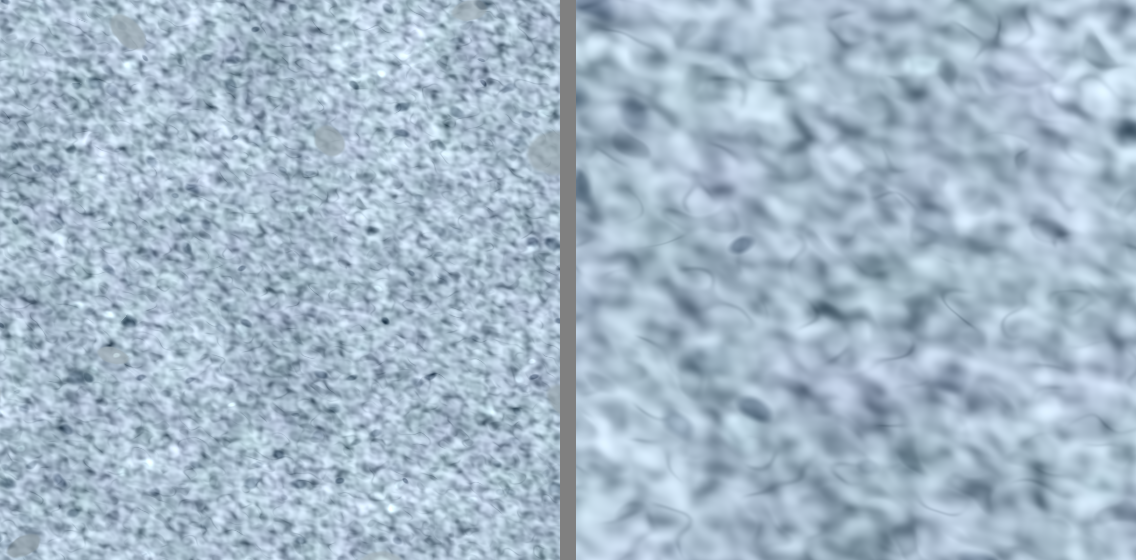
Left, the full canvas; right, a detail of the centre.
This texture is drawn by a Shadertoy shader. Its source:

```glsl
// Pale blue-grey granular stone with dark crevices, specks and a few smooth pebbles.

#define GRAIN_SCALE vec2(42.0, 56.0)  // main grains across the canvas, wider than tall
#define FINE_SCALE vec2(78.0, 98.0)   // small grit between the grains
#define GRAIN_CONTRAST 0.36
#define FINE_CONTRAST 0.24
#define BROAD_CONTRAST 0.15           // slow light and dark areas
#define CREVICE_DEPTH 0.09
#define SLOPE 0.2                     // downward lean of the grain towards the right
#define BASE_TONE 0.678
#define STONE_TINT vec3(0.0, 0.078, 0.145)
#define PEBBLE_COLOR vec3(0.585, 0.640, 0.670)
#define SPECK_DEPTH 0.26
#define GLINT_GAIN 0.14

vec2 hash22(vec2 p) {
    vec3 q = fract(p.xyx * vec3(0.1031, 0.1030, 0.0973));
    q += dot(q, q.yzx + 33.33);
    return fract((q.xx + q.yz) * q.zy);
}

float cornerSlope(vec2 cell, vec2 corner, vec2 f) {
    return dot(hash22(cell + corner + 157.0) * 2.0 - 1.0, f - corner);
}

// Gradient noise, centred on zero
float noise(vec2 p) {
    vec2 cell = floor(p), f = fract(p);
    vec2 w = f * f * f * (f * (f * 6.0 - 15.0) + 10.0);
    float low = mix(cornerSlope(cell, vec2(0, 0), f), cornerSlope(cell, vec2(1, 0), f), w.x);
    float high = mix(cornerSlope(cell, vec2(0, 1), f), cornerSlope(cell, vec2(1, 1), f), w.x);
    return mix(low, high, w.y);
}

// Scattered tilted ellipses: x = coverage, y = random value of the covering one
vec2 scatter(vec2 p, float grid, float chance, vec2 radii, float softness, float seed) {
    vec2 home = floor(p * grid);
    vec2 result = vec2(0.0);
    for (int j = -1; j <= 1; j++) {
        for (int i = -1; i <= 1; i++) {
            vec2 cell = home + vec2(i, j);
            vec2 place = hash22(cell + seed);
            vec2 kind = hash22(cell + seed + 71.0);
            vec2 form = hash22(cell + seed + 139.0);
            if (kind.x > chance) continue;
            vec2 d = p - (cell + place) / grid;
            vec2 axis = normalize(vec2(1.0, mix(-1.1, 0.5, form.x)));
            d = vec2(dot(d, axis), dot(d, vec2(-axis.y, axis.x)));
            float radius = mix(radii.x, radii.y, form.y);
            d.y /= mix(0.5, 0.8, place.x);
            float cover = 1.0 - smoothstep(1.0 - softness, 1.0 + softness, length(d) / radius);
            if (cover > result.x) result = vec2(cover, place.y);
        }
    }
    return result;
}

void mainImage(out vec4 fragColor, in vec2 fragCoord) {
    vec2 uv = fragCoord / min(iResolution.x, iResolution.y);
    vec2 warp = vec2(noise(uv * 52.0 + 3.0), noise(uv * 52.0 + 61.0));
    vec2 p = uv + 0.004 * warp;
    vec2 leaning = p + vec2(0.0, SLOPE * p.x);

    // Layered grains, with highlights compressed and shadows stretched
    float grain = GRAIN_CONTRAST * noise(leaning * GRAIN_SCALE)
                + FINE_CONTRAST * noise(leaning * FINE_SCALE + 19.0);
    float broad = noise(uv * 5.0 + 40.0) + 0.9 * noise(uv * 14.0 + 67.0);
    float tone = BASE_TONE + grain - 1.1 * grain * grain + BROAD_CONTRAST * broad;

    // Broken, soft crevices and small shadowed hollows between grains
    float gap = noise(leaning * vec2(30.0, 46.0) + 83.0) / 0.06;
    float broken = smoothstep(-0.05, 0.25, noise(p * 30.0 + 11.0));
    float hollow = smoothstep(0.12, 0.36, noise(leaning * vec2(46.0, 56.0) + 131.0));
    tone -= CREVICE_DEPTH * (exp(-gap * gap) * broken + 0.9 * hollow);

    vec3 color = vec3(tone) + STONE_TINT;

    // Local drift between violet-blue and teal
    float drift = noise(p * 17.0 + 29.0);
    color += drift * vec3(0.02, -0.015, 0.025);

    // Smooth, warmer pebbles
    vec2 pebble = scatter(uv + 0.003 * warp, 5.0, 0.3, vec2(0.02, 0.055), 0.12, 7.0);
    vec3 pebbleColor = PEBBLE_COLOR + 0.09 * (pebble.y - 0.5) + 0.2 * (color - PEBBLE_COLOR);
    color = mix(color, pebbleColor, 0.9 * pebble.x);

    // Dark mineral specks and rare bright glints
    vec2 speck = scatter(p, 21.0, 0.4, vec2(0.006, 0.015), 0.4, 23.0);
    color -= SPECK_DEPTH * speck.x * mix(0.25, 1.0, speck.y * speck.y) * vec3(1.0, 0.98, 0.92);
    vec2 glint = scatter(p, 17.0, 0.1, vec2(0.006, 0.013), 0.5, 51.0);
    color += GLINT_GAIN * glint.x * vec3(0.9, 1.0, 0.95);

    fragColor = vec4(clamp(color, 0.0, 1.0), 1.0);
}
```
